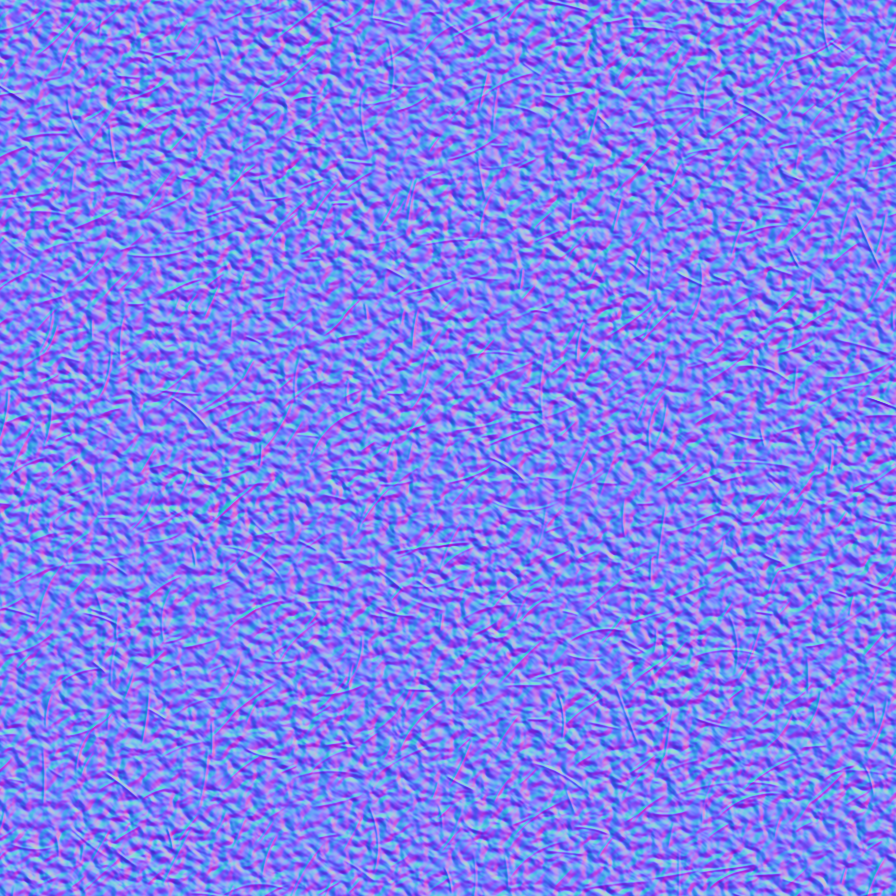
Write a Shadertoy shader that draws this texture map.

```glsl
const float GRAIN_FREQ = 80.0;      // coarse grains across the canvas
const float FINE_FREQ = 152.0;      // fine grains across the canvas
const float GRAIN_SLOPE = 0.47;     // steepness of each grain size
const float FINE_SLOPE = 0.29;
const float GRAIN_ROUNDING = 0.35;  // soft tops, tight creases
const float WARP_FREQ = 45.0;
const float WARP_AMOUNT = 0.004;
const float PATCH_FREQ = 10.0;      // calm and rough areas
const float PATCH_CONTRAST = 0.4;
const float SLOPE_STEP = 0.0008;

const float FIBRE_CELLS = 18.0;
const int FIBRES_PER_CELL = 2;
const float FIBRE_WIDTH = 0.0019;
const float FIBRE_SLOPE = 0.85;
const float FIBRE_COVER = 0.65;     // how much a fibre hides the grain
const float FIBRE_ANGLE = 0.6;
const float FIBRE_SPREAD = 1.5;
const float FIBRE_BEND = 14.0;

const float TAU = 6.2831853;

float hash(vec2 p) {
    return fract(sin(dot(p, vec2(127.1, 311.7))) * 43758.5453);
}

float cornerRamp(vec2 cell, vec2 offset) {
    float angle = TAU * hash(cell);
    return dot(vec2(cos(angle), sin(angle)), offset);
}

float gradientNoise(vec2 p) {
    vec2 i = floor(p), f = fract(p);
    vec2 u = f * f * f * (f * (f * 6.0 - 15.0) + 10.0);
    vec2 e = vec2(1.0, 0.0);
    float low = mix(cornerRamp(i, f), cornerRamp(i + e.xy, f - e.xy), u.x);
    float high = mix(cornerRamp(i + e.yx, f - e.yx), cornerRamp(i + e.xx, f - e.xx), u.x);
    return mix(low, high, u.y);
}

// Pebbly surface: two sizes of grain, bent out of their lattices
float grainHeight(vec2 p) {
    vec2 q = p + WARP_AMOUNT * vec2(gradientNoise(p * WARP_FREQ + 31.0),
                                    gradientNoise(p * WARP_FREQ + 87.0));
    q.y *= 1.1;
    float coarse = gradientNoise(q * GRAIN_FREQ);
    coarse -= GRAIN_ROUNDING * coarse * coarse;
    vec2 turned = mat2(0.8, 0.6, -0.6, 0.8) * q;
    float fine = gradientNoise(turned * FINE_FREQ + 200.0);
    return GRAIN_SLOPE * coarse / GRAIN_FREQ + FINE_SLOPE * fine / FINE_FREQ;
}

vec2 grainSlope(vec2 p) {
    vec2 e = vec2(SLOPE_STEP, 0.0);
    vec2 rise = vec2(grainHeight(p + e.xy) - grainHeight(p - e.xy),
                     grainHeight(p + e.yx) - grainHeight(p - e.yx));
    float roughness = 1.0 + PATCH_CONTRAST * gradientNoise(p * PATCH_FREQ + 5.0);
    return roughness * rise / (2.0 * SLOPE_STEP);
}

// Thin bent ridges: xy is the slope, z the coverage
vec3 fibres(vec2 p) {
    vec3 sum = vec3(0.0);
    vec2 home = floor(p * FIBRE_CELLS);
    for (int y = -1; y <= 1; y++)
    for (int x = -1; x <= 1; x++)
    for (int k = 0; k < FIBRES_PER_CELL; k++) {
        vec2 cell = home + vec2(x, y);
        vec2 seed = cell + 17.3 * float(k + 1);
        vec2 centre = (cell + vec2(hash(seed), hash(seed + 3.7))) / FIBRE_CELLS;
        float angle = FIBRE_ANGLE + FIBRE_SPREAD * (hash(seed + 7.1) + hash(seed + 9.4) - 1.0);
        float size = hash(seed + 12.9);
        float halfLength = mix(0.2, 0.8, size * size) / FIBRE_CELLS;
        float bend = FIBRE_BEND * (hash(seed + 15.2) - 0.5);

        vec2 along = vec2(cos(angle), sin(angle));
        vec2 across = vec2(-along.y, along.x);
        vec2 d = p - centre;
        float t = dot(d, along);
        float v = (dot(d, across) - bend * t * t) / FIBRE_WIDTH;
        float taper = 1.0 - smoothstep(0.6, 1.0, abs(t) / halfLength);
        float ridge = taper * exp(-v * v) * mix(0.5, 1.0, hash(seed + 21.6));
        vec2 uphill = across - 2.0 * bend * t * along;
        sum += vec3(-2.33 * v * ridge * uphill, ridge);
    }
    return sum;
}

void mainImage(out vec4 fragColor, in vec2 fragCoord) {
    vec2 p = fragCoord / iResolution.y;
    vec3 fibre = fibres(p);
    float cover = FIBRE_COVER * min(fibre.z, 1.0);
    vec2 slope = grainSlope(p) * (1.0 - cover) + FIBRE_SLOPE * fibre.xy;

    // Pack the surface normal into colour
    vec3 normal = normalize(vec3(-slope, 1.0));
    fragColor = vec4(0.5 + 0.5 * normal, 1.0);
}
```
